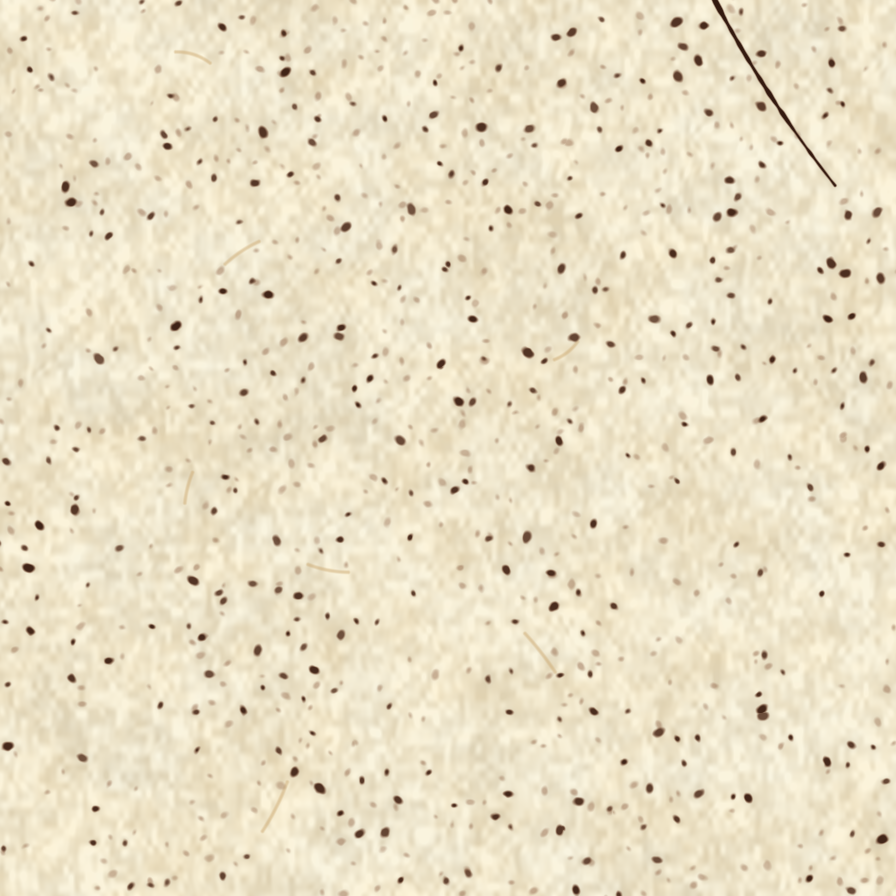
A WebGL 2 fragment shader for this texture:

```glsl
#version 300 es
precision highp float;
// Cream recycled paper: mottled pulp from layered value noise, with clustered
// brown specks scattered on jittered grids, a few pale fibres, and one long
// dark strand drawn as a bent, tapering line.

#define SPECK_GRID 27.0
#define SPECK_DENSITY 0.42
#define SPECK_RADIUS 0.0050
#define FLECK_GRID 41.0
#define FLECK_DENSITY 0.36
#define FLECK_RADIUS 0.0038
#define GRAIN_SCALE vec2(150.0, 98.0)
#define GRAIN_CONTRAST 0.95
#define PALE_FIBRES 7
#define EDGE_SOFTNESS 0.0016

uniform vec2 u_resolution;
out vec4 fragColor;

const vec3 PAPER_LIGHT = vec3(0.975, 0.945, 0.850);
const vec3 PAPER_SHADE = vec3(0.875, 0.825, 0.705);
const vec3 HALO_GREY = vec3(0.80, 0.77, 0.68);
const vec3 BROWN = vec3(0.56, 0.38, 0.27);
const vec3 DARK_CORE = vec3(0.20, 0.10, 0.06);
const vec3 FIBRE_TAN = vec3(0.80, 0.66, 0.44);

float hash(vec2 p) {
    return fract(sin(dot(p, vec2(127.1, 311.7))) * 43758.5453);
}

float noise(vec2 p) {
    vec2 i = floor(p), f = fract(p);
    f = f * f * (3.0 - 2.0 * f);
    float low = mix(hash(i), hash(i + vec2(1, 0)), f.x);
    float high = mix(hash(i + vec2(0, 1)), hash(i + vec2(1, 1)), f.x);
    return mix(low, high, f.y);
}

// Mottled pulp: fine upright grain, softer clumps and broad warm patches.
vec3 paper(vec2 p) {
    vec2 warped = p + 0.006 * (vec2(noise(p * 45.0), noise(p * 45.0 + 37.0)) - 0.5);
    float tone = 0.62;
    tone += GRAIN_CONTRAST * (noise(warped * GRAIN_SCALE) - 0.5);
    tone += 0.45 * (noise(warped * GRAIN_SCALE * 0.45 + 19.0) - 0.5);
    tone += 0.40 * (noise(p * 13.0 + 71.0) - 0.5);
    vec3 color = mix(PAPER_SHADE, PAPER_LIGHT, clamp(tone, 0.0, 1.08));
    float warmth = noise(p * 22.0 + 5.0) + 0.6 * noise(p * 90.0 + 11.0) - 0.8;
    return color + warmth * vec3(0.012, -0.004, -0.028);
}

// Scattered grains; returns coverage in x and the surrounding halo in y.
vec2 specks(vec2 p, float grid, float density, float radius, float seed, float px) {
    vec2 cell = floor(p * grid);
    vec2 result = vec2(0.0);
    for (int y = -1; y <= 1; y++) {
        for (int x = -1; x <= 1; x++) {
            vec2 id = cell + vec2(x, y);
            vec2 key = id + seed;
            vec2 center = (id + vec2(hash(key), hash(key + 51.3))) / grid;
            float cluster = 0.35 + 1.3 * noise(center * 6.0 + seed);
            if (hash(key + 17.9) > density * cluster) continue;
            float size = hash(key + 83.1);
            float r = radius * mix(0.48, 1.15, size * size);
            // Each grain is slightly stretched along its own direction.
            float angle = 6.2832 * hash(key + 29.7);
            vec2 axis = vec2(cos(angle), sin(angle));
            vec2 d = p - center;
            d = vec2(dot(d, axis) * 0.82, dot(d, vec2(-axis.y, axis.x)) * 1.15);
            float dist = length(d) + 0.0016 * (noise(p * 210.0 + seed) - 0.5);
            float soft = EDGE_SOFTNESS + 0.5 * px;
            float strength = mix(0.7, 1.0, hash(key + 64.2));
            result.x = max(result.x, strength * (1.0 - smoothstep(r - soft, r + soft, dist)));
            result.y = max(result.y, 1.0 - smoothstep(0.5 * r, 3.0 * r, dist));
        }
    }
    return result;
}

// Bent line from a to b; returns distance in x and position along it in y.
vec2 strand(vec2 p, vec2 a, vec2 b, float bend) {
    vec2 ab = b - a;
    float t = clamp(dot(p - a, ab) / dot(ab, ab), 0.0, 1.0);
    vec2 normal = normalize(vec2(-ab.y, ab.x));
    return vec2(length(p - a - ab * t - normal * bend * 4.0 * t * (1.0 - t)), t);
}

void main() {
    vec2 p = gl_FragCoord.xy / u_resolution.y;
    float px = 1.0 / u_resolution.y;
    vec3 color = paper(p);

    // Pale fibres
    for (int i = 0; i < PALE_FIBRES; i++) {
        vec2 key = vec2(float(i), 7.0);
        vec2 start = vec2(hash(key), hash(key + 3.7));
        float angle = 6.2832 * hash(key + 9.1);
        vec2 end = start + mix(0.03, 0.07, hash(key + 5.3)) * vec2(cos(angle), sin(angle));
        float dist = strand(p, start, end, 0.008 * (hash(key + 2.2) - 0.5)).x;
        color = mix(color, FIBRE_TAN, 0.5 * (1.0 - smoothstep(0.0003, 0.0022 + px, dist)));
    }

    // Faint flecks, then dark specks with grey halos
    vec2 fleck = specks(p, FLECK_GRID, FLECK_DENSITY, FLECK_RADIUS, 131.0, px);
    vec2 speck = specks(p, SPECK_GRID, SPECK_DENSITY, SPECK_RADIUS, 13.0, px);
    color = mix(color, HALO_GREY, 0.14 * fleck.y + 0.24 * speck.y);
    color = mix(color, BROWN, 0.48 * fleck.x);
    color = mix(color, BROWN, speck.x);
    color = mix(color, DARK_CORE, 0.9 * speck.x * speck.x);

    // Long dark strand, uneven in width and thinning at its tip
    vec2 hair = strand(p, vec2(0.795, 1.005), vec2(0.932, 0.793), -0.006);
    float width = mix(0.0026, 0.0014, hair.y) * (0.65 + 0.7 * noise(vec2(hair.y * 28.0, 4.0)));
    float cover = 1.0 - smoothstep(width - 0.001, width + 0.001 + 0.5 * px, hair.x);
    color = mix(color, HALO_GREY, 0.3 * (1.0 - smoothstep(0.0, 0.008, hair.x)));
    color = mix(color, mix(BROWN, DARK_CORE, cover), cover);

    fragColor = vec4(color, 1.0);
}
```
